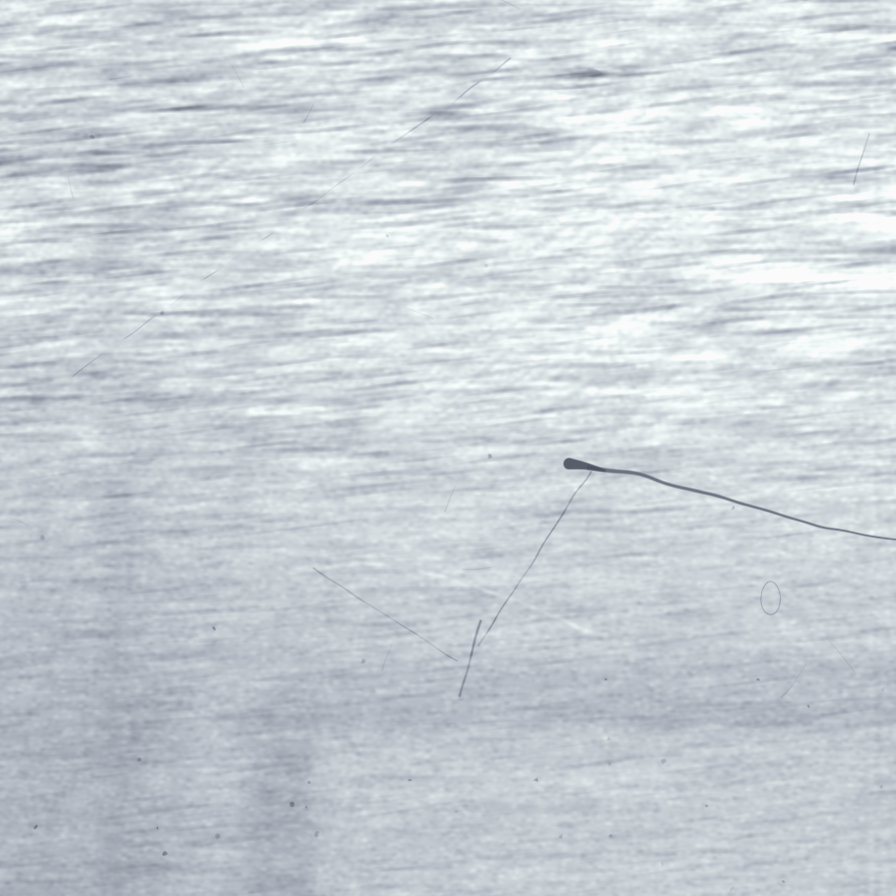
This texture is drawn by a WebGL 2 fragment shader. Its source:

```glsl
#version 300 es
precision highp float;
// Brushed, worn metal sheet: stretched cellular noise makes the horizontal
// streaks, soft distance fields make the stains and the ghost of a frame,
// and thin segments, a curve and scattered dots make scratches and specks.

uniform vec2 u_resolution;
out vec4 outColor;

vec3 hash3(vec2 p) {
    vec3 q = fract(p.xyx * vec3(0.1031, 0.1030, 0.0973));
    q += dot(q, q.yxz + 33.33);
    return fract((q.xxy + q.yzz) * q.zyx);
}

// Cellular noise: one soft bump of random sign and height per cell
float bumps(vec2 p) {
    vec2 cell = floor(p);
    float sum = 0.0;
    for (int j = -1; j <= 1; j++)
    for (int i = -1; i <= 1; i++) {
        vec2 c = cell + vec2(i, j);
        vec3 h = hash3(c + 200.0);
        vec2 d = p - c - h.xy;
        float k = max(0.0, 1.0 - dot(d, d));
        sum += (2.0 * h.z - 1.0) * k * k * k;
    }
    return sum;
}

// Coverage of a shape with signed distance d
float fill(float d) {
    float soft = max(1.0 / u_resolution.y, 0.0014);
    return 1.0 - smoothstep(-soft, soft, d);
}

// Line from a to b whose half width goes from w.x to w.y
float scratch(vec2 p, vec2 a, vec2 b, vec2 w) {
    vec2 ab = b - a;
    float t = clamp(dot(p - a, ab) / dot(ab, ab), 0.0, 1.0);
    return fill(length(p - a - t * ab) - mix(w.x, w.y, t));
}

float bell(float x, float width) {
    return exp(-x * x / (width * width));
}

// Small dark pits, denser towards the bottom
float specks(vec2 p) {
    vec2 g = p * 36.0, cell = floor(g);
    vec3 h = hash3(cell + 71.0);
    float present = step(mix(0.91, 0.99, smoothstep(0.1, 0.4, p.y)), h.z);
    vec2 d = (g - cell - 0.25 - 0.5 * h.xy) / 36.0;
    d += 0.0015 * bumps(p * 200.0);
    return present * fill(length(d) - mix(0.0008, 0.0028, h.x)) * mix(0.3, 1.0, h.y);
}

void main() {
    vec2 p = gl_FragCoord.xy / u_resolution;

    // Light falls off towards the lower left
    float tone = 0.685 + 0.125 * smoothstep(0.1, 0.7, p.y) + 0.06 * smoothstep(0.0, 0.6, p.x);
    tone -= 0.025 * smoothstep(0.9, 1.0, p.y);

    // Vertical stains on the left
    float stain = bell(p.x - 0.14, 0.05) + 0.5 * bell(p.x - 0.125, 0.015) + 0.4 * bell(p.x - 0.05, 0.025);
    tone -= 0.036 * stain * (0.8 + 0.4 * bumps(p * vec2(20.0, 6.0)));
    tone += 0.025 * bell(p.x - 0.23, 0.025) * (1.0 - smoothstep(0.15, 0.3, p.y));

    // Ghost of a rounded frame in the lower right
    vec2 q = vec2(0.37 - p.x, p.y - 0.17) + 0.006 * bumps(p * 25.0);
    float edge = length(max(q, 0.0)) + min(max(q.x, q.y), 0.0);
    float band = smoothstep(0.012, 0.026, edge) * (1.0 - smoothstep(0.07, 0.11, edge));
    tone += 0.025 * (1.0 - smoothstep(-0.01, 0.02, edge)) - 0.05 * band;

    // Brushed streaks, strongest at the top, some rising to the right
    float brushed = mix(0.34, 1.0, smoothstep(0.25, 0.75, p.y));
    float rise = p.y - 0.12 * p.x;
    float fineDark = max(bumps(vec2(p.x * 9.0, (p.y - 0.03 * p.x) * 150.0)) - 0.12, 0.0)
                   + max(bumps(vec2(p.x * 14.0, rise * 190.0) + 40.0) - 0.12, 0.0);
    float streaks = 0.035 * bumps(vec2(p.x * 3.0, p.y * 36.0))
                  + 0.06 * bumps(vec2(p.x * 7.0, (p.y + 0.02 * p.x) * 85.0))
                  + 0.06 * bumps(vec2(p.x * 13.0, rise * 125.0))
                  + 0.075 * bumps(vec2(p.x * 26.0, p.y * 190.0)) - 0.14 * (fineDark - 0.16);
    tone += brushed * streaks;
    float glint = bell(p.y - 0.725 + 0.04 * p.x, 0.008) + 0.7 * bell(p.y - 0.79 + 0.04 * p.x, 0.01);
    tone += 0.08 * glint * smoothstep(0.45, 0.85, p.x) * (1.0 + 1.5 * bumps(p * vec2(14.0, 120.0)));

    // Fine grain and faint diagonal rubbing
    tone += 0.04 * bumps(p * vec2(150.0, 210.0)) + 0.025 * bumps(p * vec2(60.0, 120.0));
    tone += 0.035 * bumps(vec2(p.x + p.y, 3.0 * (p.y - 0.75 * p.x)) * vec2(18.0, 38.0)) * smoothstep(0.3, 0.6, p.y);

    // Scratches fade in and out; short hairlines are scattered
    vec2 w = p + 0.002 * vec2(bumps(p * 30.0), bumps(p * 30.0 + 50.0));
    float worn = clamp(0.65 + 1.2 * bumps(p * 45.0), 0.0, 1.0);
    float dark = 0.0;
    for (int i = 0; i < 12; i++) {
        vec3 h = hash3(vec2(float(i) * 7.0, 19.0));
        vec2 dir = vec2(cos(h.z * 3.0), sin(h.z * 3.0));
        dark += 0.09 * scratch(w, h.xy, h.xy + dir * mix(0.02, 0.05, h.x), vec2(0.0008, 0.0));
    }
    dark += 0.25 * scratch(w, vec2(0.658, 0.473), vec2(0.535, 0.28), vec2(0.0008));
    dark += 0.28 * scratch(w, vec2(0.537, 0.307), vec2(0.513, 0.222), vec2(0.0012));
    dark += 0.18 * scratch(w, vec2(0.35, 0.365), vec2(0.51, 0.263), vec2(0.0008));
    dark += 0.2 * worn * scratch(w, vec2(0.57, 0.935), vec2(0.08, 0.58), vec2(0.0008, 0.0002));
    float loopDist = abs(length((w - vec2(0.86, 0.333)) * vec2(1.3, 0.8)) - 0.014);
    dark += 0.2 * fill(loopDist - 0.0005);
    dark += 0.2 * scratch(w, vec2(0.97, 0.85), vec2(0.953, 0.795), vec2(0.0008));
    tone -= dark * mix(0.5, 1.0, worn) + 0.22 * specks(p);
    float paleY = 0.37 - 0.08 * smoothstep(0.4, 0.75, p.x) - 0.1 * max(p.x - 0.58, 0.0);
    tone += 0.1 * worn * bell(w.y - paleY, 0.003) * smoothstep(0.38, 0.41, p.x) * (1.0 - smoothstep(0.64, 0.7, p.x));

    // Smudge near the top
    vec2 smudge = (p - vec2(0.67, 0.917)) / vec2(0.04, 0.009);
    tone -= 0.3 * exp(-dot(smudge, smudge)) * clamp(0.5 + 1.5 * bumps(p * vec2(60.0, 150.0)), 0.0, 1.0);

    // Dark bristle: a bowed line with a thick head
    float t = clamp((p.x - 0.655) / 0.345, 0.0, 1.0);
    float bowY = 0.478 - 0.08 * mix(t, smoothstep(0.0, 1.0, t), 0.6);
    float bristle = fill(abs(w.y - bowY) - mix(0.0022, 0.0009, t)) * step(0.655, p.x);
    float head = scratch(w, vec2(0.634, 0.483), vec2(0.675, 0.475), vec2(0.0065, 0.001));
    tone = mix(tone, 0.36, 0.85 * bristle);
    tone = mix(tone, 0.29, 0.9 * head);

    // Cool grey that turns bluer as it darkens
    vec3 color = tone + vec3(0.0, 0.028, 0.07 - 0.155 * (clamp(tone, 0.66, 1.0) - 0.66));
    outColor = vec4(clamp(color, 0.0, 0.985), 1.0);
}
```
